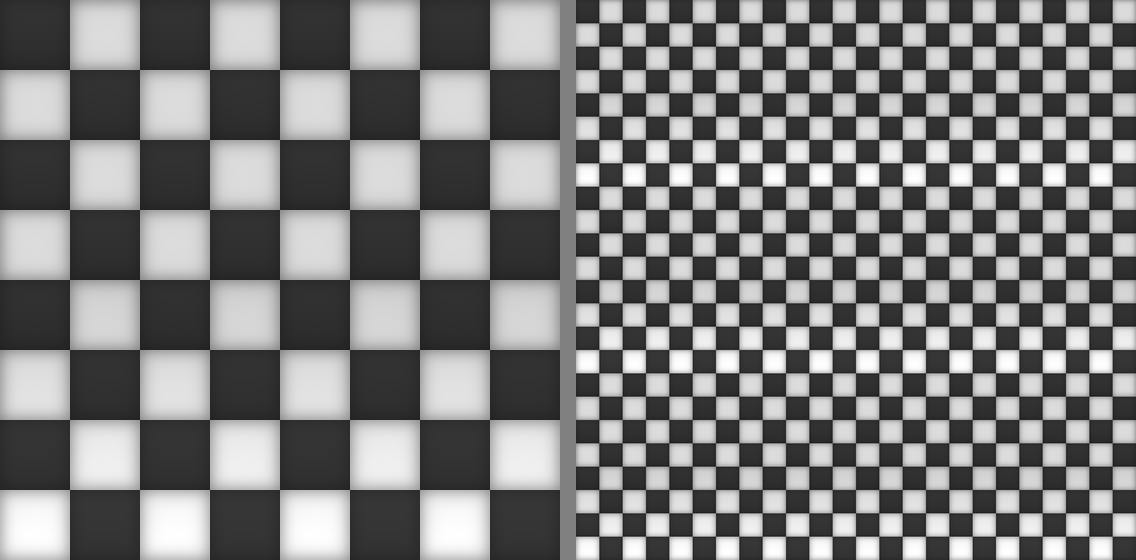
Left, the tile; right, the same tile 3 across and 3 down.
Reproduce this pattern procedurally as a Shadertoy shader.

```glsl
const float CELLS = 8.0;

// Distance to the nearest cell border along one axis, in cells
float borderDistance(float x) {
    float f = fract(x);
    return min(f, 1.0 - f);
}

// Smoothed square wave: +1 in even cells, -1 in odd cells
float alternate(float x, float pixel) {
    float side = mod(floor(x), 2.0) < 0.5 ? 1.0 : -1.0;
    return side * clamp(2.0 * borderDistance(x) / pixel, 0.0, 1.0);
}

// Light left by a soft inner shadow along one axis: 0.5 at the border, 1 inside
float innerLight(float x) {
    return 1.0 - 0.5 * exp(-pow(borderDistance(x) / 0.115, 1.4));
}

// Shadow gathered along all four borders of a cell
float insetShade(vec2 p, float strength) {
    return 1.0 - strength * (1.0 - innerLight(p.x) * innerLight(p.y));
}

// Glossy reflection fading from the bottom edge up to the middle
float glossFade(float y) {
    return pow(max(1.0 - 2.0 * y, 0.0), 1.2);
}

void mainImage(out vec4 fragColor, in vec2 fragCoord) {
    vec2 uv = fragCoord / iResolution.xy;
    vec2 p = uv * CELLS;
    vec2 pixel = CELLS / iResolution.xy;

    // The reflection ends on a row border, so the step follows the board
    float gloss = glossFade(uv.y);
    float upperHalf = clamp((p.y - 0.5 * CELLS) / pixel.y + 0.5, 0.0, 1.0);

    // Pale squares
    float pale = mix(0.82 + 0.20 * gloss, 0.862, upperHalf);
    pale = min(pale, 1.0) * insetShade(p, 0.48);

    // Dark squares, slightly lighter towards their top
    float dark = mix(0.172, 0.206, fract(p.y));
    dark += mix(0.03 * gloss - 0.006, 0.0, upperHalf);
    dark *= insetShade(p, 0.30);

    // Checkerboard
    float checker = alternate(p.x, pixel.x) * alternate(p.y, pixel.y);
    float tone = mix(dark, pale, 0.5 + 0.5 * checker);

    fragColor = vec4(vec3(tone), 1.0);
}
```
